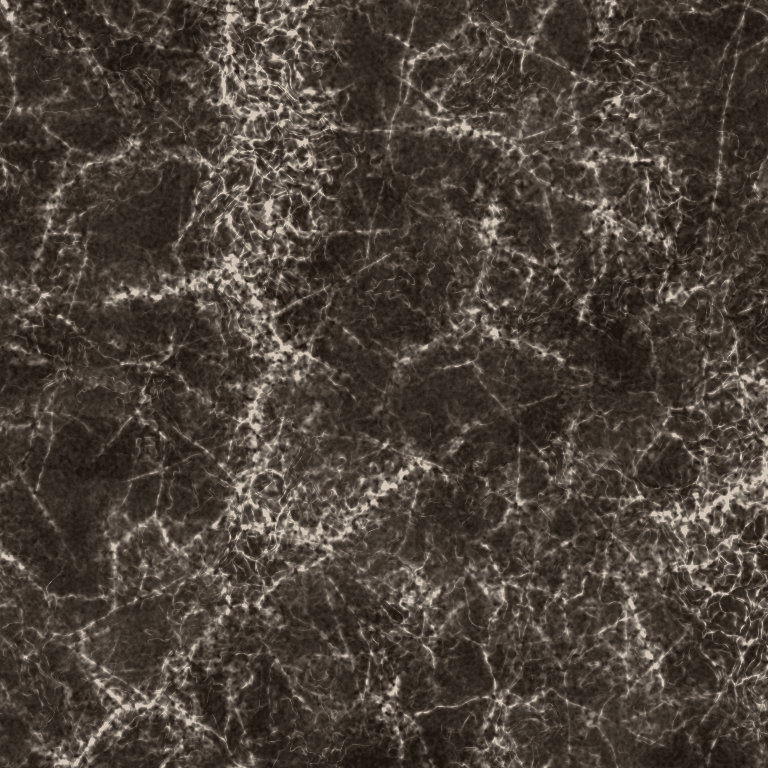
Reproduce this texture procedurally as a Shadertoy shader.

```glsl
// Dark brown marble with crumbly pale veins, brecciated clusters and fine cracks.

const vec3 DARK_STONE = vec3(0.110, 0.077, 0.053);
const vec3 PALE_CALCITE = vec3(0.830, 0.780, 0.725);

vec2 hash2(vec2 p) {
    vec3 q = fract(p.xyx * vec3(0.1031, 0.1030, 0.0973));
    q += dot(q, q.yzx + 33.33);
    return fract((q.xx + q.yz) * q.zy);
}

float cornerSlope(vec2 cell, vec2 offset) { return dot(2.0 * hash2(cell) - 1.0, offset); }

float gradientNoise(vec2 p) {
    vec2 i = floor(p), f = fract(p);
    vec2 u = f * f * f * (f * (f * 6.0 - 15.0) + 10.0);
    vec2 e = vec2(1.0, 0.0);
    float low = mix(cornerSlope(i, f), cornerSlope(i + e.xy, f - e.xy), u.x);
    float high = mix(cornerSlope(i + e.yx, f - e.yx), cornerSlope(i + e.xx, f - e.xx), u.x);
    return mix(low, high, u.y);
}

float fbm(vec2 p, int octaves) {
    float sum = 0.0, amplitude = 1.0;
    for (int i = 0; i < octaves; i++) {
        sum += amplitude * gradientNoise(p);
        p = mat2(1.6, 1.2, -1.2, 1.6) * p + 17.3;
        amplitude *= 0.5;
    }
    return sum;
}

vec2 warp(vec2 p, float frequency, int octaves) {
    return vec2(fbm(p * frequency + 31.7, octaves), fbm(p * frequency + 74.1, octaves));
}

vec2 rotate(vec2 p, float angle) {
    float c = cos(angle), s = sin(angle);
    return vec2(c * p.x - s * p.y, s * p.x + c * p.y);
}

// x: distance to the nearest Voronoi border, y: random value of the cell.
vec2 fracture(vec2 p) {
    vec2 base = floor(p), f = fract(p), nearest = vec2(8.0), home = vec2(0.0);
    for (int i = 0; i < 9; i++) {
        vec2 cell = vec2(i % 3 - 1, i / 3 - 1);
        vec2 r = cell + hash2(base + cell) - f;
        if (dot(r, r) < dot(nearest, nearest)) {
            nearest = r;
            home = cell;
        }
    }
    float border = 8.0;
    for (int i = 0; i < 25; i++) {
        vec2 cell = home + vec2(i % 5 - 2, i / 5 - 2);
        vec2 r = cell + hash2(base + cell) - f;
        vec2 gap = r - nearest;
        if (dot(gap, gap) > 0.00001)
            border = min(border, dot(0.5 * (nearest + r), normalize(gap)));
    }
    return vec2(border, hash2(base + home + 5.5).x);
}

float vein(float dist, float width) { return exp(-abs(dist) / width); }

// Noise mask that fades veins in and out along their length.
float patchMask(vec2 p, float low, float high) { return smoothstep(low, high, fbm(p, 3)); }

// Long thin cracks that run mostly along one direction.
float scratches(vec2 p, float angle, vec2 stretch, float seed) {
    vec2 q = rotate(p, angle) * stretch + seed;
    return vein(fracture(q).x / stretch.y, 0.0017) * patchMask(p * 5.0 + seed, -0.12, 0.32);
}

// Curling hairlines along the zero contours of noise.
float filaments(vec2 p, float frequency, float width, float seed) {
    float contour = fbm(p * frequency + seed, 3);
    return vein(contour, width) * patchMask(p * 7.0 + seed, -0.2, 0.35);
}

void mainImage(out vec4 fragColor, in vec2 fragCoord) {
    vec2 p = fragCoord / iResolution.y;
    vec2 jagged = 0.014 * warp(p, 18.0, 3) + 0.004 * warp(p, 75.0, 2);
    vec2 bent = p + 0.06 * warp(p, 4.0, 4) + jagged;
    vec2 straight = p + 0.4 * jagged + 0.012 * warp(p, 5.0, 2);
    vec2 crushed = bent + 0.016 * warp(p, 27.0, 2);

    // Masks: upright breccia bands, crumbling calcite and loose dust
    float cluster = patchMask(p * vec2(3.4, 2.0) + 8.3, -0.05, 0.40);
    float crumble = clamp(0.9 + 2.0 * fbm(p * 105.0, 2), 0.05, 2.2);
    float dust = vein(fbm(p * 42.0 + 6.0, 3), 0.09);

    // Stone body: cloudy ground, fragments and grain
    vec2 slabs = fracture(bent * 4.0 + 2.7);
    vec2 shards = fracture(bent * 9.0 + 11.2);
    vec2 pebbles = fracture(crushed * 22.0 + 4.9);
    float tone = 0.080 + 0.10 * fbm(bent * 9.0, 4) + 0.07 * fbm(crushed * 38.0, 3);
    tone += 0.04 * (slabs.y - 0.5) + 0.05 * (shards.y - 0.5) + 0.13 * fbm(p * 170.0, 2);

    // Veins, from broad to fine
    float slabMask = patchMask(p * 4.0 + 21.0, -0.25, 0.35);
    float shardMask = patchMask(p * 5.0 + 47.0, -0.20, 0.40);
    float calcite = 0.75 * slabMask * vein(slabs.x / 4.0, 0.0018 + 0.0030 * slabMask);
    calcite += 0.45 * slabMask * dust * vein(slabs.x / 4.0, 0.028);
    calcite += 0.60 * shardMask * vein(shards.x / 9.0, 0.0026);
    calcite += (0.06 + 0.60 * cluster) * vein(pebbles.x / 22.0, 0.0022);
    calcite += 0.42 * cluster * vein(fracture(crushed * 47.0).x / 47.0, 0.0015);
    for (float i = 0.0; i < 5.0; i++)
        calcite += 0.42 * scratches(straight, 0.5 + 1.15 * i, vec2(2.4, 7.0), 3.0 + 6.7 * i);
    calcite += 0.36 * filaments(bent, 8.0, 0.024, 13.0);
    calcite += 0.34 * filaments(bent, 18.0, 0.040, 29.0);
    calcite += 0.30 * filaments(crushed, 36.0, 0.065, 53.0);
    tone += calcite * crumble;

    fragColor = vec4(mix(DARK_STONE, PALE_CALCITE, clamp(tone, 0.0, 1.0)), 1.0);
}
```
